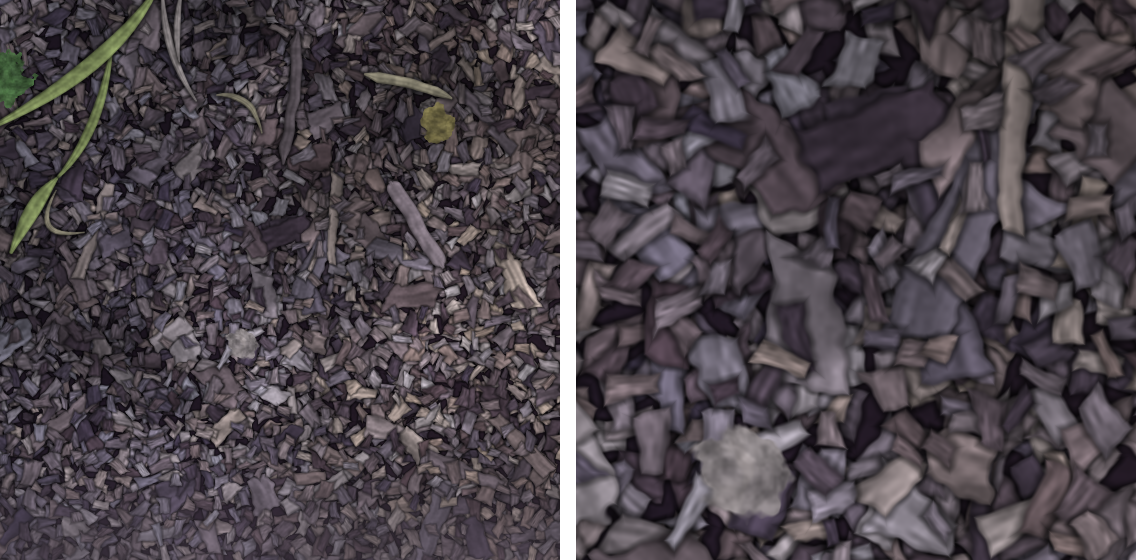
Left: the whole. Right: its middle third, enlarged.
Write a Shadertoy shader that draws this texture.

```glsl
#define GAP vec3(0.115, 0.085, 0.125)
#define DARK vec3(0.225, 0.19, 0.235)
#define MID vec3(0.385, 0.35, 0.38)
#define PALE vec3(0.53, 0.505, 0.51)
#define LEAF vec3(0.46, 0.515, 0.33)
#define STRAW vec3(0.54, 0.52, 0.45)
#define HAZE vec3(0.35, 0.31, 0.36)
#define SOFT 0.0026
#define SHADOW 0.0050
#define PI 3.14159

float hash(vec2 p) {
    return fract(sin(dot(p, vec2(127.1, 311.7))) * 43758.5453);
}

vec4 hash4(vec2 p) {
    return vec4(hash(p), hash(p + 19.7), hash(p + 41.3), hash(p + 73.9));
}

float noise(vec2 p) {
    vec2 i = floor(p), f = fract(p);
    f = f * f * (3.0 - 2.0 * f);
    return mix(mix(hash(i), hash(i + vec2(1, 0)), f.x),
               mix(hash(i + vec2(0, 1)), hash(i + vec2(1, 1)), f.x), f.y);
}

float fbm(vec2 p) {
    return 0.55 * noise(p) + 0.3 * noise(p * 2.1 + 5.0) + 0.15 * noise(p * 4.3 + 9.0);
}

vec2 rotate(vec2 p, float a) {
    float c = cos(a), s = sin(a);
    return vec2(c * p.x + s * p.y, c * p.y - s * p.x);
}

// One layer of scattered, skewed wood chips, one per grid cell
void chips(inout vec3 col, vec2 p, float cells, float cover, float slim, float seed) {
    vec2 g = p * cells + seed * 7.3;
    vec2 cell = floor(g);
    float ragged = noise(g * 4.0) + noise(p * 110.0) - 1.0;
    for (int j = -1; j <= 1; j++)
    for (int i = -1; i <= 1; i++) {
        vec2 id = cell + vec2(i, j);
        vec4 place = hash4(id + seed * 17.0);
        if (place.x > cover) continue;
        vec4 form = hash4(id + seed * 17.0 + 151.3);
        vec2 q = rotate(g - id - place.yz, place.w * PI);
        vec2 size = vec2(mix(0.35, 0.72, form.x), mix(0.18, 0.42, form.y) * slim);

        // Sheared, tapered box with a ragged outline
        float taper = 1.0 + 0.8 * (form.w - 0.5) * q.x / size.x;
        vec2 edge = abs(vec2(q.x + (form.z - 0.5) * q.y, q.y)) - size * vec2(1.0, taper);
        float d = (max(edge.x, edge.y) + ragged * 0.3 * size.y) / cells;

        // Wood tone, grain along the chip, tilted facet and dark rim
        float tone = place.x / cover;
        vec3 wood = mix(mix(DARK, MID, smoothstep(0.0, 0.55, tone)), PALE,
                        0.75 * smoothstep(0.6, 1.0, tone));
        wood *= 1.0 + (hash(id + 7.7) - 0.5) * vec3(0.12, 0.04, -0.10);
        float grain = noise(q * vec2(3.0, 9.0 / slim) + id * 3.1);
        wood *= 0.78 + 0.44 * grain;
        wood *= 1.0 + 0.35 * dot(clamp(q / size, -1.0, 1.0), form.zw - 0.5);
        wood *= mix(0.72, 1.0, smoothstep(0.0, -0.0045, d));

        col *= mix(0.58, 1.0, smoothstep(0.0, SHADOW, d));
        col = mix(col, wood, smoothstep(SOFT, -SOFT, d * 2.0));
    }
}

// Curved blade from a to c, bent towards b; a high blunt value squares its ends
void blade(inout vec3 col, vec2 p, vec2 a, vec2 b, vec2 c, float width, float blunt, vec3 tint) {
    float d = 1e3, side = 0.0;
    vec2 from = a;
    for (int i = 1; i <= 12; i++) {
        float t = float(i) / 12.0;
        vec2 to = mix(mix(a, b, t), mix(b, c, t), t);
        vec2 v = to - from, w = p - from;
        float h = clamp(dot(w, v) / dot(v, v), 0.0, 1.0);
        float along = t + (h - 1.0) / 12.0;
        float radius = width * (0.25 + 0.75 * min(1.0, blunt * sin(PI * along)));
        float near = length(w - v * h) - radius;
        if (near < d) {
            d = near;
            side = (v.x * w.y - v.y * w.x) / (length(v) * radius);
        }
        from = to;
    }
    vec3 skin = tint * (0.9 + 0.14 * clamp(side, -1.0, 1.0) + 0.3 * (noise(p * 90.0) - 0.5));
    skin *= 0.88 + 0.24 * noise(vec2(side * 2.5, 4.0));
    skin *= mix(0.75, 1.0, smoothstep(0.0, -0.004, d));
    col *= mix(0.55, 1.0, smoothstep(0.0, 0.008, d));
    col = mix(col, skin, smoothstep(SOFT, -SOFT, d * 2.0));
}

// Crumbly patch: moss, clover or a pitted lump
void clump(inout vec3 col, vec2 p, vec2 center, float radius, vec3 tint) {
    float d = length(p - center) - radius * (0.4 + 1.1 * fbm(p * 60.0));
    vec3 body = tint * (0.45 + 0.95 * fbm(p * 85.0 + 3.0));
    col = mix(col, body, 0.9 * smoothstep(SOFT, -SOFT, d));
}

void mainImage(out vec4 fragColor, in vec2 fragCoord) {
    vec2 uv = fragCoord / iResolution.y;
    vec2 p = uv + 0.007 * (vec2(noise(uv * 34.0), noise(uv * 34.0 + 31.0)) - 0.5);

    // Mulch, from the fine bed up to large splinters and loose bits
    vec3 col = GAP;
    chips(col, p, 36.0, 1.00, 1.1, 1.0);
    chips(col, p, 38.0, 0.85, 1.0, 2.0);
    chips(col, p, 25.0, 0.55, 0.95, 3.0);
    chips(col, p, 15.0, 0.27, 0.9, 4.0);
    chips(col, p, 7.5, 0.28, 0.34, 5.0);
    chips(col, p, 32.0, 0.36, 0.9, 6.0);
    chips(col, p, 44.0, 0.26, 0.9, 7.0);

    // Uneven light, warmer to the right, dim at the upper left
    col *= 0.66 + 0.84 * fbm(uv * 5.0);
    col *= 1.0 - 0.24 * smoothstep(0.75, 0.1, distance(uv, vec2(0.15, 0.85)));
    col *= mix(vec3(0.99, 0.99, 1.02), vec3(1.03, 1.01, 0.97), smoothstep(0.2, 0.9, uv.x));

    // Lumps and moss
    clump(col, p, vec2(0.43, 0.385), 0.028, PALE * 1.05);
    clump(col, p, vec2(0.78, 0.78), 0.032, vec3(0.46, 0.43, 0.27));
    clump(col, p, vec2(0.01, 0.86), 0.050, vec3(0.27, 0.41, 0.24));

    // Dry sticks and strands
    blade(col, p, vec2(0.695, 0.675), vec2(0.74, 0.61), vec2(0.79, 0.525), 0.014, 4.0, MID * 1.3);
    blade(col, p, vec2(0.53, 0.94), vec2(0.53, 0.83), vec2(0.505, 0.71), 0.010, 3.0, MID * 0.85);
    blade(col, p, vec2(0.65, 0.866), vec2(0.72, 0.86), vec2(0.805, 0.825), 0.009, 2.0, STRAW);
    blade(col, p, vec2(0.39, 0.83), vec2(0.45, 0.84), vec2(0.47, 0.76), 0.006, 1.0, STRAW * 0.9);
    blade(col, uv, vec2(0.29, 1.02), vec2(0.29, 0.91), vec2(0.35, 0.82), 0.007, 1.0, PALE);
    blade(col, uv, vec2(0.325, 1.02), vec2(0.31, 0.95), vec2(0.32, 0.89), 0.006, 1.0, PALE);

    // Green leaves
    blade(col, uv, vec2(0.20, 0.92), vec2(0.18, 0.76), vec2(0.10, 0.68), 0.009, 1.0, LEAF);
    blade(col, uv, vec2(0.10, 0.68), vec2(0.06, 0.64), vec2(0.02, 0.55), 0.014, 1.0, LEAF * 1.08);
    blade(col, uv, vec2(0.10, 0.66), vec2(0.05, 0.57), vec2(0.15, 0.585), 0.005, 1.0, STRAW);
    blade(col, uv, vec2(0.28, 1.02), vec2(0.20, 0.88), vec2(-0.02, 0.77), 0.014, 1.0, LEAF * 1.08);

    // Fine speckle and haze along the bottom
    col *= 0.94 + 0.12 * noise(uv * 240.0);
    col = mix(col, HAZE, 0.40 * smoothstep(0.24, 0.0, uv.y));
    fragColor = vec4(col, 1.0);
}
```
